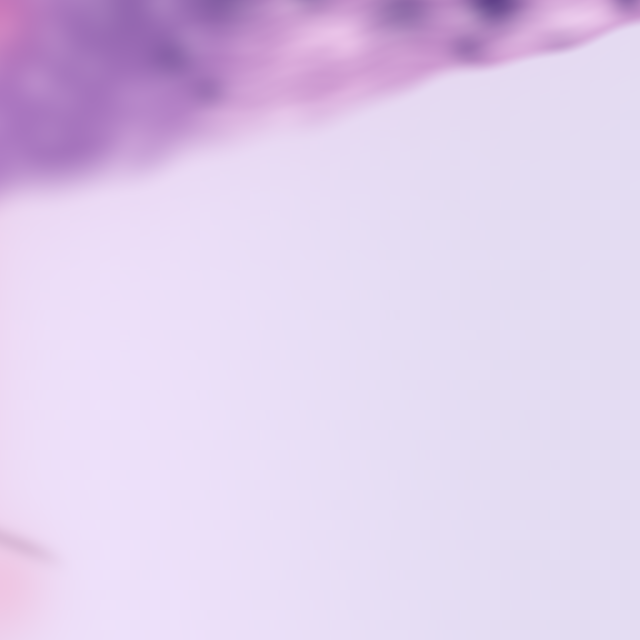
Write a WebGL 2 fragment shader that draws this texture.

```glsl
#version 300 es
precision highp float;
// Soft violet tissue along the upper left, fading into pale lilac ground.
// A slanted edge of varying softness masks a wash of gaussian stains,
// fibre streaks from layered sines and a mottle of cellular noise.
uniform vec2 u_resolution;
out vec4 fragColor;

const vec3 GROUND_LEFT  = vec3(0.930, 0.880, 0.980);
const vec3 GROUND_RIGHT = vec3(0.893, 0.863, 0.950);
const vec3 HALO   = vec3(0.910, 0.815, 0.930);
const vec3 BLUSH  = vec3(0.935, 0.750, 0.870);
const vec3 DUSK   = vec3(0.780, 0.640, 0.770);
const vec3 MAUVE  = vec3(0.690, 0.490, 0.770);
const vec3 ORCHID = vec3(0.815, 0.610, 0.825);
const vec3 ROSE   = vec3(0.830, 0.490, 0.730);
const vec3 INK    = vec3(0.390, 0.280, 0.550);
const vec3 PALE   = vec3(0.940, 0.820, 0.940);
const float EDGE_LEFT = 0.695;   // edge height at x = 0
const float EDGE_RISE = 0.265;   // climb of the edge across the canvas
const float SOFT_LEFT = 0.052;
const float SOFT_RIGHT = 0.011;
const float FIBRE_SLOPE = 0.20;
const float MOTTLE_SCALE = 15.0;
const float GRAIN_CELLS = 64.0;

// Stains: centre x, centre y, radius, strength
const vec4 DARK_STAINS[12] = vec4[12](
  vec4(0.27, 0.910, 0.036, 0.45), vec4(0.325, 0.857, 0.027, 0.32),
  vec4(0.35, 1.010, 0.055, 0.60), vec4(0.20, 0.990, 0.080, 0.30),
  vec4(0.63, 0.985, 0.045, 0.60), vec4(0.77, 1.000, 0.044, 0.95),
  vec4(0.73, 0.925, 0.028, 0.42), vec4(0.98, 1.005, 0.024, 0.55),
  vec4(0.12, 0.900, 0.080, 0.12), vec4(0.09, 0.770, 0.060, 0.10),
  vec4(0.48, 1.020, 0.038, 0.60), vec4(0.88, 0.930, 0.028, 0.22));
const vec4 PALE_STAINS[6] = vec4[6](
  vec4(0.52, 0.950, 0.055, 0.42), vec4(0.90, 0.975, 0.040, 0.85),
  vec4(0.22, 0.790, 0.045, 0.28), vec4(0.43, 0.840, 0.060, 0.40),
  vec4(0.82, 0.935, 0.030, 0.35), vec4(0.60, 0.890, 0.050, 0.15));

float stain(vec2 p, vec2 centre, vec2 radius) {
  vec2 q = (p - centre) / radius;
  return exp(-dot(q, q));
}

vec2 hash2(vec2 p) {
  vec2 q = vec2(dot(p, vec2(127.1, 311.7)), dot(p, vec2(269.5, 183.3)));
  return fract(sin(q) * 43758.5);
}

// Smooth cellular noise: blended nearness to jittered cell points
float cellular(vec2 p) {
  vec2 cell = floor(p);
  float sum = 0.0;
  for (int j = -1; j <= 1; j++) {
    for (int i = -1; i <= 1; i++) {
      vec2 c = cell + vec2(i, j);
      vec2 d = c + hash2(c) - p;
      sum += exp(-5.0 * dot(d, d));
    }
  }
  return sum;
}

// Layered sines stretched along the fibre direction
float fibres(vec2 p) {
  float across = p.y - FIBRE_SLOPE * p.x, sum = 0.0, gain = 0.5;
  for (int i = 0; i < 4; i++) {
    float f = 65.0 * pow(1.7, float(i));
    sum += gain * sin(across * f + 2.5 * sin(p.x * f * 0.12 + float(i) * 1.9));
    gain *= 0.65;
  }
  return sum;
}

vec3 groundColour(vec2 p, float depth) {
  vec3 col = mix(GROUND_LEFT, GROUND_RIGHT, smoothstep(0.1, 0.85, p.x + 0.1 * (p.y - 0.5)));
  float halo = exp(min(depth, 0.0) * 11.0) * mix(0.75, 0.2, p.x);
  col = mix(col, HALO, halo);
  col = mix(col, BLUSH, 0.22 * exp(-p.x * 22.0));
  // Rosy patch with a dusky upper rim in the lower left
  col = mix(col, BLUSH, 0.75 * stain(p, vec2(0.0, 0.085), vec2(0.075, 0.085)));
  float rim = p.y - 0.16 + 0.38 * p.x;
  col = mix(col, DUSK, 0.5 * exp(-rim * rim * 3500.0) * smoothstep(0.12, 0.03, p.x));
  return col + 0.005 * (hash2(floor(p * GRAIN_CELLS)).x - 0.5);
}

vec3 tissueColour(vec2 p) {
  vec3 col = mix(MAUVE, ORCHID, smoothstep(0.24, 0.46, p.x + 0.25 * (0.9 - p.y)));
  col = mix(col, ROSE, 0.8 * stain(p, vec2(-0.01, 0.98), vec2(0.07, 0.08)));
  float streak = fibres(p);
  for (int i = 0; i < PALE_STAINS.length(); i++) {
    vec4 s = PALE_STAINS[i];
    col = mix(col, PALE, s.w * stain(p, s.xy, s.z * vec2(1.5, 0.8)));
  }
  for (int i = 0; i < DARK_STAINS.length(); i++) {
    vec4 s = DARK_STAINS[i];
    col = mix(col, INK, s.w * stain(p, s.xy, s.z * vec2(1.1, 1.0)));
  }
  float mottle = cellular(p * MOTTLE_SCALE) - 0.62;
  col += vec3(0.035, 0.045, 0.025) * mottle;
  return col + vec3(0.018, 0.026, 0.016) * streak * smoothstep(0.15, 0.5, p.x);
}

void main() {
  vec2 p = gl_FragCoord.xy / u_resolution;
  float ripple = 0.006 * sin(p.x * 19.0 + 1.0) + 0.003 * sin(p.x * 47.0);
  float depth = p.y - EDGE_LEFT - EDGE_RISE * p.x - ripple;
  float soft = mix(SOFT_LEFT, SOFT_RIGHT, smoothstep(0.3, 0.85, p.x));
  float cover = smoothstep(-soft, soft, depth);
  fragColor = vec4(mix(groundColour(p, depth), tissueColour(p), cover), 1.0);
}
```
